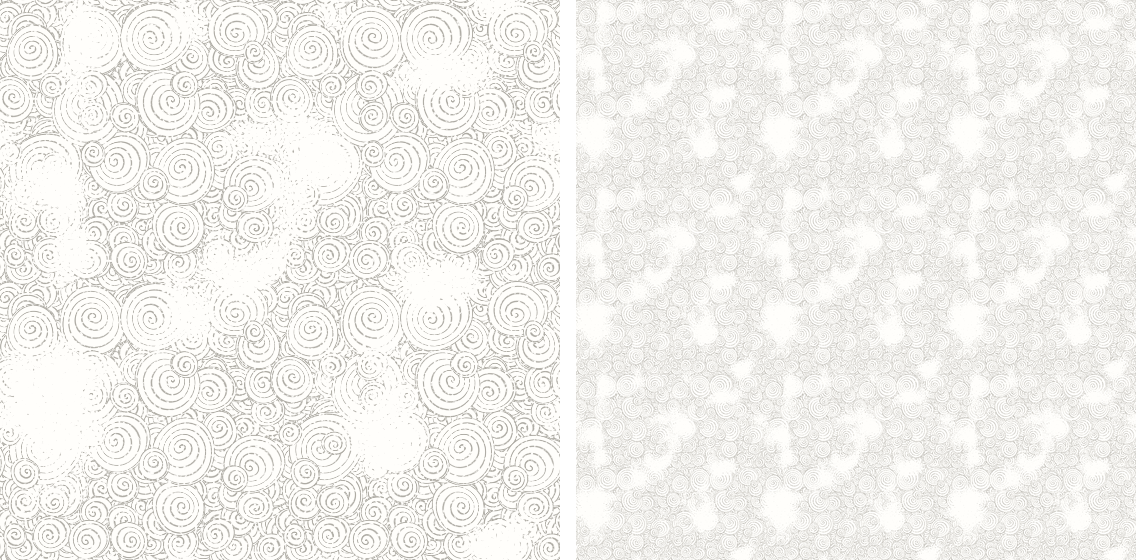
Left: one tile. Right: repeated 3 by 3.
Reproduce this pattern procedurally as a WebGL 2 fragment shader.

```glsl
#version 300 es
precision highp float;

uniform vec2 u_resolution;
out vec4 fragColor;

const float TAU = 6.2831853;
const float REPEATS = 2.0;         // tiles across and down
const vec3 PAPER = vec3(1.0, 0.995, 0.985);
const vec3 INK = vec3(0.68, 0.67, 0.64);

// Lengths below are fractions of one tile.
const float SPIRAL_WIDTH = 0.0018; // half widths
const float RIM_WIDTH = 0.0019;
const float FINE_PITCH = 0.0125;   // gap between turns, plus a share of the radius
const float PITCH_GROWTH = 0.085;
const float JITTER = 0.28;         // of a cell
const float OFF_CENTRE = 0.2;      // of a radius

// Back to front: cells per tile, mean radius, share of cells filled.
const int LAYERS = 5;
const vec3 LAYER[LAYERS] = vec3[LAYERS](
    vec3(13.0, 0.066, 1.00),
    vec3(10.0, 0.058, 0.65),
    vec3( 7.0, 0.074, 0.60),
    vec3( 4.0, 0.118, 0.64),
    vec3( 8.0, 0.050, 0.24));

const float PATCH_CELLS = 5.0;     // wear, in cells per canvas
const float GRAIN_CELLS = 190.0;
const float WEAR_DEPTH = 0.75;
const float GRAIN_BIAS = 0.20;

// Four random values per cell.
vec4 hash4(vec2 cell, float seed) {
    uvec4 h = uvec4(uint(cell.x), uint(cell.y), uint(seed), 17u);
    h = h * 1664525u + 1013904223u;
    for (int i = 0; i < 2; i++) {
        h.x += h.y * h.w;
        h.y += h.z * h.x;
        h.z += h.x * h.y;
        h.w += h.y * h.z;
        h ^= h >> 16u;
    }
    return vec4(h & 65535u) / 65536.0;
}

float cornerSlope(vec2 cell, vec2 offset, float period) {
    float angle = TAU * hash4(mod(cell, period), period).x;
    return dot(vec2(cos(angle), sin(angle)), offset);
}

// Gradient noise that wraps after one canvas.
float gradientNoise(vec2 uv, float period) {
    vec2 p = uv * period, cell = floor(p), f = p - cell;
    vec2 e = vec2(1.0, 0.0);
    vec2 t = f * f * f * (f * (f * 6.0 - 15.0) + 10.0);
    float low = mix(cornerSlope(cell, f, period),
                    cornerSlope(cell + e.xy, f - e.xy, period), t.x);
    float high = mix(cornerSlope(cell + e.yx, f - e.yx, period),
                     cornerSlope(cell + e.xx, f - e.xx, period), t.x);
    return mix(low, high, t.y);
}

float stroke(float dist, float halfWidth, float blur) {
    return 1.0 - smoothstep(halfWidth - blur, halfWidth + blur, dist);
}

// Uneven hand-drawn outline as a factor on the radius.
float wobble(float angle, float phase) {
    return 1.0 + 0.045 * sin(2.0 * angle + phase) + 0.02 * sin(3.0 * angle + 2.0 * phase);
}

// Lays one opaque spiral disc over the ink drawn so far.
float drawDisc(float ink, vec2 p, float radius, vec4 rnd, float blur) {
    float phase = TAU * rnd.w;
    float edge = length(p) / wobble(atan(p.y, p.x), phase) - radius;
    if (edge > RIM_WIDTH + blur) return ink;

    // The core is shifted while the rim stays in place.
    vec2 shift = OFF_CENTRE * radius * vec2(cos(phase), sin(phase));
    vec2 q = p + shift * max(-edge / radius, 0.0);
    q.x *= rnd.z < 0.5 ? -1.0 : 1.0;
    float angle = atan(q.y, q.x);
    float dist = radius + edge;
    dist = mix(length(q), dist, smoothstep(0.4, 1.0, dist / radius));

    float pitch = FINE_PITCH + PITCH_GROWTH * radius;
    float turn = dist / pitch - angle / TAU + rnd.w;
    float gap = abs(fract(turn + 0.5) - 0.5) * pitch;
    float width = SPIRAL_WIDTH * (0.9 + 0.25 * sin(angle + phase) + 1.1 * exp(-dist / pitch));
    float spiral = stroke(gap, width, blur);
    float rim = stroke(abs(edge), RIM_WIDTH, blur);
    return mix(ink, max(spiral, rim), stroke(edge, RIM_WIDTH, blur));
}

void main() {
    vec2 uv = gl_FragCoord.xy / u_resolution;
    vec2 p = uv * REPEATS;
    float blur = 0.6 * REPEATS / min(u_resolution.x, u_resolution.y);

    // Overlapping discs
    float ink = 0.0;
    for (int k = 0; k < LAYERS; k++) {
        float cells = LAYER[k].x;
        vec2 home = floor(p * cells);
        for (int n = 0; n < 9; n++) {
            vec2 cell = home + vec2(n % 3 - 1, n / 3 - 1);
            vec2 id = mod(cell, cells);
            vec4 rnd = hash4(id, float(k + 1));
            vec4 more = hash4(id, float(k + 31));
            if (more.x > LAYER[k].z) continue;
            vec2 centre = (cell + 0.5 + JITTER * (2.0 * rnd.xy - 1.0)) / cells;
            float radius = LAYER[k].y * mix(0.78, 1.16, more.y);
            ink = drawDisc(ink, p - centre, radius, rnd, blur);
        }
    }

    // Faded patches and broken strokes, spread over the whole canvas
    float patches = gradientNoise(uv, PATCH_CELLS) + 0.5 * gradientNoise(uv, 2.0 * PATCH_CELLS + 1.0);
    float worn = smoothstep(0.05, 0.55, patches);
    float grain = gradientNoise(uv, GRAIN_CELLS);
    ink *= smoothstep(-0.25, 0.25, grain + GRAIN_BIAS - WEAR_DEPTH * worn);

    fragColor = vec4(mix(PAPER, INK, ink), 1.0);
}
```
